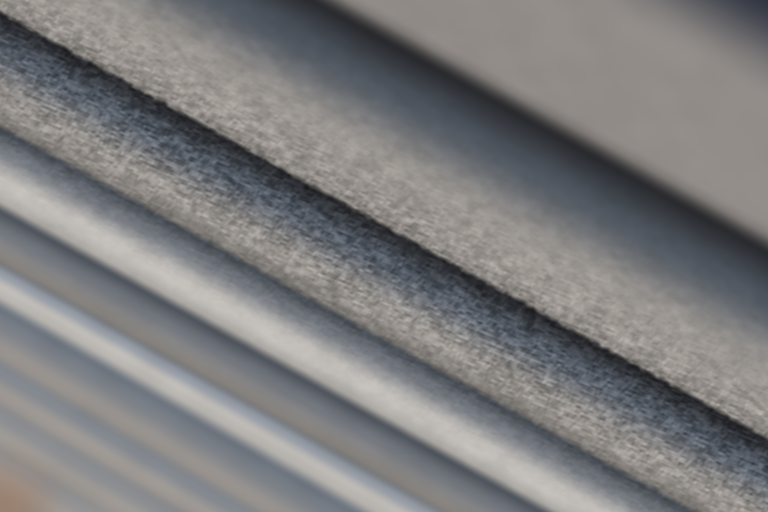
Reproduce this texture procedurally as a WebGL 2 fragment shader.

```glsl
#version 300 es
precision highp float;

uniform vec2 u_resolution;
out vec4 fragColor;

const float FOLD_SLOPE = 0.555;
const vec3 NAVY = vec3(0.17, 0.19, 0.24);
const vec3 WARM_GRAY = vec3(0.57, 0.55, 0.535);
const vec3 WOOL = vec3(0.61, 0.59, 0.57);
const vec3 PALE_WOOL = vec3(0.76, 0.745, 0.725);
const vec3 CHARCOAL = vec3(0.12, 0.12, 0.13);
const vec3 SLATE = vec3(0.33, 0.36, 0.40);
const vec3 MIST = vec3(0.48, 0.50, 0.53);
const vec3 CLAY = vec3(0.60, 0.48, 0.40);

float hash(vec2 p) {
    vec3 q = fract(p.xyx * 0.1031);
    q += dot(q, q.yzx + 33.33);
    return fract((q.x + q.y) * q.z);
}

float valueNoise(vec2 p) {
    vec2 cell = floor(p);
    vec2 f = fract(p);
    f = f * f * (3.0 - 2.0 * f);
    float low = mix(hash(cell), hash(cell + vec2(1.0, 0.0)), f.x);
    float high = mix(hash(cell + vec2(0.0, 1.0)), hash(cell + vec2(1.0, 1.0)), f.x);
    return mix(low, high, f.y);
}

vec2 rotate(vec2 p, float angle) {
    float c = cos(angle);
    float s = sin(angle);
    return vec2(c * p.x - s * p.y, s * p.x + c * p.y);
}

// Centred noise stretched along the given direction
float fibres(vec2 p, float angle, vec2 frequency) {
    return valueNoise(rotate(p, angle) * frequency + 200.0) - 0.5;
}

// Fold shading: shadow under the edge, cool halftone, then lit cloth
vec3 foldColor(float depth, float width, vec3 shadow, vec3 halftone, vec3 lit) {
    float t = depth / width;
    vec3 shade = mix(shadow, halftone, smoothstep(-0.1, 0.5, t));
    return mix(shade, lit, smoothstep(0.4, 1.05, t));
}

// Lays a fold over the cloth above it, darkening the rim of that cloth
vec3 layFold(vec3 above, float s, float edge, float softness, float rim, vec3 fold) {
    above *= 1.0 - rim * smoothstep(edge - 0.045, edge, s);
    return mix(above, fold, smoothstep(edge - softness, edge + softness, s));
}

// Bell-shaped band of focus around a centre
float band(float s, float centre, float width) {
    float d = (s - centre) / width;
    return exp(-d * d);
}

void main() {
    vec2 p = gl_FragCoord.xy / u_resolution.y;

    // s runs downward across the folds, which fan out at the lower left
    float s = 1.0 - p.y - FOLD_SLOPE * p.x;
    s -= 0.03 * p.x * smoothstep(0.42, 0.75, s);
    float fuzz = 0.005 * fibres(p, 0.5, vec2(90.0, 110.0));
    float edgeS = s + fuzz * band(s, 0.06, 0.25);

    // Blurred cloth behind the upper fold
    vec3 color = mix(NAVY, WARM_GRAY, smoothstep(-0.86, -0.64, s));

    // Large folds, from top to bottom
    vec3 fold = foldColor(s + 0.355, 0.25, CHARCOAL, SLATE * 0.94, WOOL);
    color = layFold(color, s, -0.355, 0.022, 0.22, fold);

    fold = foldColor(s - 0.024, 0.16, CHARCOAL, SLATE, WOOL * 0.97);
    color = layFold(color, edgeS, 0.024, 0.007, 0.14, fold);

    fold = foldColor(s - 0.246, 0.10, SLATE * 0.72, MIST * 0.94, PALE_WOOL);
    color = layFold(color, edgeS, 0.246, 0.009, 0.18, fold);

    fold = foldColor(s - 0.404, 0.10, SLATE * 0.78, MIST * 0.92, WOOL * 0.98);
    color = layFold(color, s, 0.404, 0.013, 0.14, fold);

    fold = foldColor(s - 0.513, 0.045, MIST * 0.92, MIST * 1.22, PALE_WOOL);
    color = layFold(color, s, 0.513, 0.012, 0.14, fold);

    fold = foldColor(s - 0.592, 0.09, SLATE * 1.18, MIST, WOOL);
    color = layFold(color, s, 0.592, 0.016, 0.08, fold);

    // Narrow pleats dissolving into blur
    for (int i = 0; i < 4; i++) {
        float order = float(i);
        float edge = 0.705 + 0.085 * order;
        vec3 crease = mix(MIST, WOOL, 0.1 + 0.2 * order);
        fold = foldColor(s - edge, 0.06, crease, crease * 1.05, WOOL * 1.04);
        color = layFold(color, s, edge, 0.015, 0.05, fold);
    }
    color = mix(color, CLAY, 0.8 * (1.0 - smoothstep(0.0, 0.15, length(p))));

    // Woven fibres, sharp on the central fold and softer away from it
    float focus = band(s, 0.10, 0.15);
    float nearFocus = band(s, 0.04, 0.28);
    float fine = fibres(p, 0.38, vec2(75.0, 210.0)) + 0.7 * fibres(p, 0.85, vec2(190.0, 120.0));
    float mottle = fibres(p, 0.5, vec2(38.0, 75.0)) + 0.6 * fibres(p, -0.6, vec2(70.0, 90.0));
    float blurred = fibres(p, 0.5, vec2(16.0, 24.0));
    float grain = 0.30 * focus * fine + 0.13 * nearFocus * mottle + 0.035 * blurred;
    color = color * (1.0 + grain) + 0.05 * focus * fine;

    fragColor = vec4(clamp(color, 0.0, 1.0), 1.0);
}
```
